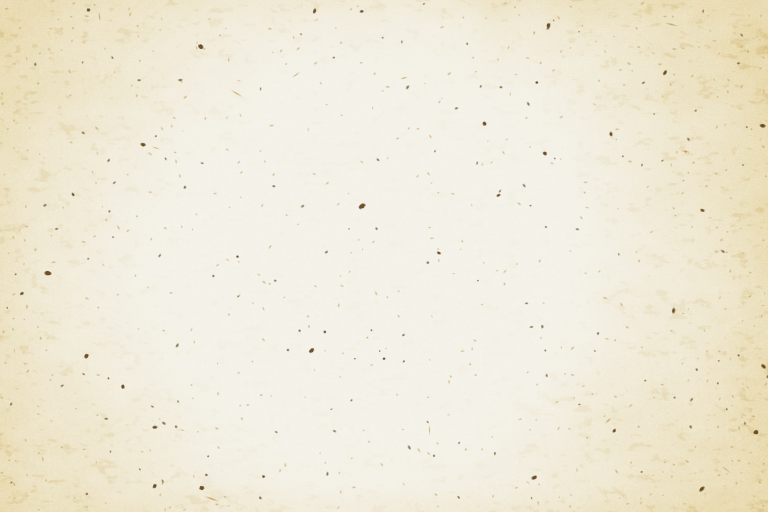
This texture is drawn by a Shadertoy shader. Its source:

```glsl
const vec3 PAPER_COLOR = vec3(0.957, 0.947, 0.912);
const vec3 AGED_COLOR = vec3(0.915, 0.862, 0.705);
const vec3 STAIN_COLOR = vec3(0.80, 0.69, 0.42);
const vec3 BARK_COLOR = vec3(0.36, 0.23, 0.06);
const vec3 STRAW_COLOR = vec3(0.72, 0.55, 0.24);

const vec2 GLOW_CENTER = vec2(0.475, 0.48);
const vec2 GLOW_SCALE = vec2(1.0, 0.72);
const float GLOW_INNER = 0.24;
const float GLOW_OUTER = 0.64;
const float MOTTLE_AMOUNT = 0.16;
const float STAIN_AMOUNT = 0.32;
const float GRAIN_AMOUNT = 0.022;

float hash(vec2 p) {
    return fract(sin(dot(p, vec2(127.1, 311.7))) * 43758.5);
}

float valueNoise(vec2 p) {
    vec2 cell = floor(p);
    vec2 f = fract(p);
    f = f * f * (3.0 - 2.0 * f);
    float low = mix(hash(cell), hash(cell + vec2(1.0, 0.0)), f.x);
    float high = mix(hash(cell + vec2(0.0, 1.0)), hash(cell + 1.0), f.x);
    return mix(low, high, f.y);
}

float fbm(vec2 p) {
    float sum = 0.0;
    float weight = 0.5;
    for (int i = 0; i < 5; i++) {
        sum += weight * valueNoise(p);
        p = mat2(1.6, 1.2, -1.2, 1.6) * p + 7.3;
        weight *= 0.5;
    }
    return sum;
}

// One randomly turned fleck per occupied grid cell; returns its coverage.
float flecks(vec2 p, float density, float chance, float radius,
             float stretch, float seed, float pixel) {
    vec2 grid = p * density;
    vec2 cell = floor(grid);
    vec2 key = cell + seed * 17.0;
    vec2 center = 0.15 + 0.7 * vec2(hash(key + 1.3), hash(key + 5.7));
    vec2 q = (fract(grid) - center) / density;

    float angle = 6.2832 * hash(key + 9.1);
    float c = cos(angle);
    float s = sin(angle);
    q = mat2(c, -s, s, c) * q;
    q.x /= mix(1.0, stretch, hash(key + 3.9));

    float size = radius * mix(0.55, 1.15, hash(key + 8.2));
    float ragged = 0.3 * size * (valueNoise(q / radius * 2.0 + key) - 0.5);
    float edge = length(q) - size + ragged;
    float present = step(hash(key + 2.4), chance);
    return present * (1.0 - smoothstep(-pixel, pixel, edge));
}

void mainImage(out vec4 fragColor, in vec2 fragCoord) {
    vec2 uv = fragCoord / iResolution.xy;
    vec2 p = fragCoord / iResolution.y;
    float pixel = 0.8 / iResolution.y;

    // Pale centre fading into aged borders
    float cloud = fbm(p * 5.0) - 0.48;
    float radial = length((uv - GLOW_CENTER) * GLOW_SCALE) + 0.09 * cloud;
    float age = smoothstep(GLOW_INNER, GLOW_OUTER, radial);
    vec2 margin = min(uv, 1.0 - uv);
    float rim = 1.0 - smoothstep(0.0, 0.06, min(margin.x, margin.y));
    age += 0.10 * rim;

    // Soft mottling and slightly horizontal pulp fibres
    float mottle = fbm(p * vec2(22.0, 32.0) + 11.0) - 0.48;
    float pulp = fbm(p * vec2(60.0, 100.0) + 31.0);
    float tint = age + MOTTLE_AMOUNT * mottle * (0.5 + 2.0 * age);
    vec3 color = mix(PAPER_COLOR, AGED_COLOR, clamp(tint, 0.0, 1.2));

    // Ochre stains concentrated in the borders
    float stain = smoothstep(0.58, 0.80, pulp + 0.35 * mottle);
    color = mix(color, STAIN_COLOR, STAIN_AMOUNT * stain * (0.12 + age));

    // Fine grain
    float grain = valueNoise(p * 340.0) - 0.5;
    color += GRAIN_AMOUNT * grain * (0.4 + age) * vec3(0.7, 0.85, 1.2);

    // Straw dust, small flecks, bark chips and thin fibres
    float dust = flecks(p, 46.0, 0.13 + 0.15 * age, 0.0015, 2.2, 1.0, pixel);
    float specks = flecks(p, 21.0, 0.20, 0.0020, 1.8, 2.0, pixel);
    float chips = flecks(p, 9.0, 0.28, 0.0038, 1.7, 3.0, pixel);
    float fibres = flecks(p, 8.0, 0.14, 0.0013, 7.0, 4.0, pixel);
    color = mix(color, STRAW_COLOR, 0.50 * dust);
    color = mix(color, STRAW_COLOR, 0.70 * fibres);
    color = mix(color, BARK_COLOR, 0.65 * specks);
    color = mix(color, BARK_COLOR, 0.88 * chips);

    fragColor = vec4(clamp(color, 0.0, 1.0), 1.0);
}
```
